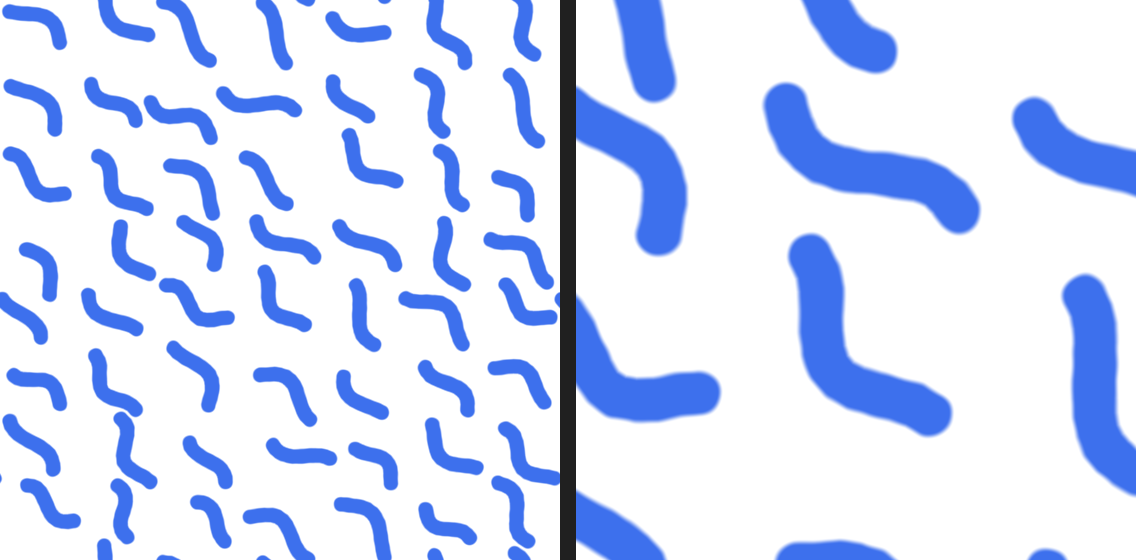
Left: the whole. Right: its middle third, enlarged.
Write a WebGL 1 fragment shader that draws this pattern.

```glsl
precision highp float;
uniform vec2 u_resolution;

const vec2 GRID = vec2(7.0, 8.0);
const vec3 PAPER = vec3(1.0);
const vec3 INK = vec3(0.24, 0.44, 0.93);

vec2 hash2(vec2 p) {
  return fract(sin(vec2(dot(p, vec2(127.1, 311.7)), dot(p, vec2(269.5, 183.3)))) * 43758.55);
}

// Gradient at a lattice point, wrapped to the period
float cornerNoise(vec2 cell, vec2 corner, vec2 f, float period) {
  float angle = 6.2832 * hash2(mod(cell + corner, period) + 5.0).x;
  return dot(vec2(cos(angle), sin(angle)), f - corner);
}

float gradientNoise(vec2 p, float period) {
  vec2 cell = floor(p);
  vec2 f = p - cell;
  vec2 w = f * f * f * (f * (f * 6.0 - 15.0) + 10.0);
  float low = mix(cornerNoise(cell, vec2(0, 0), f, period),
                  cornerNoise(cell, vec2(1, 0), f, period), w.x);
  float high = mix(cornerNoise(cell, vec2(0, 1), f, period),
                   cornerNoise(cell, vec2(1, 1), f, period), w.x);
  return mix(low, high, w.y);
}

float segmentDistance(vec2 p, vec2 a, vec2 b) {
  vec2 ab = b - a;
  return length(p - a - ab * clamp(dot(p - a, ab) / dot(ab, ab), 0.0, 1.0));
}

// Distance to a piece of a sine wave running along x
float waveDistance(vec2 p, float halfSpan, float frequency, float phase) {
  float amplitude = 0.8 / frequency;
  float centering = 0.5 * sin(phase);
  float nearest = 1.0;
  vec2 previous = vec2(0.0);
  for (int i = 0; i <= 12; i++) {
    float x = halfSpan * (float(i) / 6.0 - 1.0);
    vec2 point = vec2(x, amplitude * (sin(frequency * x + phase) - centering));
    if (i > 0) nearest = min(nearest, segmentDistance(p, previous, point));
    previous = point;
  }
  return nearest;
}

// One squiggle per grid cell, seen from canvas position uv
float squiggleDistance(vec2 uv, vec2 cell) {
  vec2 id = mod(cell, GRID);
  vec2 place = hash2(id + 11.0);
  vec2 shape = hash2(id + 37.0);
  vec2 bend = hash2(id + 71.0);

  // A smooth drift plus a small jitter breaks up the grid
  vec2 center = (cell + 0.5) / GRID;
  vec2 drift = vec2(gradientNoise(center * 3.0, 3.0),
                    gradientNoise(center * 3.0 + vec2(1.4, 0.6), 3.0));
  center += 0.05 * drift + 0.03 * (place - 0.5);

  float angle = -0.85 + 0.7 * (shape.x - 0.5);
  vec2 along = vec2(cos(angle), sin(angle));
  vec2 offset = uv - center;
  vec2 local = vec2(dot(offset, along), dot(offset, vec2(-along.y, along.x)));
  return waveDistance(local, mix(0.04, 0.066, shape.y),
                      mix(32.0, 56.0, bend.x), 6.2832 * bend.y);
}

void main() {
  vec2 uv = gl_FragCoord.xy / u_resolution;
  vec2 home = floor(uv * GRID);

  float nearest = 1.0;
  for (int y = -1; y <= 1; y++) {
    for (int x = -1; x <= 1; x++) {
      nearest = min(nearest, squiggleDistance(uv, home + vec2(x, y)));
    }
  }

  // Rounded stroke with a slightly uneven, soft edge
  float edge = nearest - 0.013 + 0.0012 * gradientNoise(uv * 64.0, 64.0);
  float ink = 1.0 - smoothstep(-0.002, 0.002, edge);
  gl_FragColor = vec4(mix(PAPER, INK, ink), 1.0);
}
```
